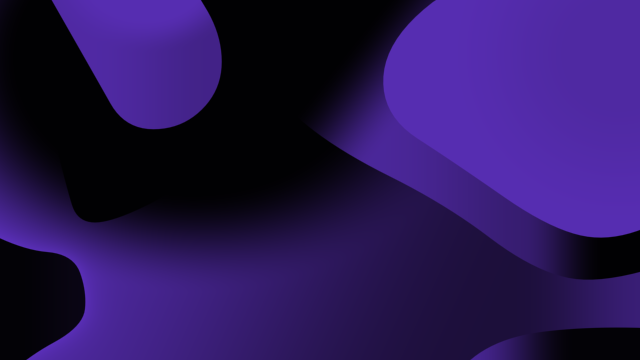
Give the GLSL for this background, as a WebGL 2 fragment shader.

```glsl
#version 300 es
precision highp float;
// Layered violet blobs over a dark, softly lit backdrop.
// Each blob is a closed quadratic spline turned into a signed distance;
// its tone comes from smooth gradients and scales one violet hue.

uniform vec2 u_resolution;
out vec4 outColor;

const vec3 VIOLET = vec3(0.335, 0.173, 0.685);
const vec3 NIGHT = vec3(0.004, 0.003, 0.010);
const int CORNERS = 8;
const int STEPS = 10;

// Control polygons, in units of the canvas height
const vec2 CAPSULE[8] = vec2[8](
  vec2(0.023, 1.211), vec2(0.266, 0.785), vec2(0.347, 0.641), vec2(0.505, 0.641),
  vec2(0.616, 0.750), vec2(0.616, 0.907), vec2(0.521, 1.058), vec2(0.463, 1.278));
const vec2 SHADOW[8] = vec2[8](
  vec2(0.116, 1.139), vec2(0.130, 0.699), vec2(0.185, 0.479), vec2(0.215, 0.382),
  vec2(0.313, 0.382), vec2(0.521, 0.486), vec2(0.637, 0.653), vec2(0.637, 1.139));
const vec2 BAND[8] = vec2[8](
  vec2(0.926, 1.231), vec2(0.745, 0.745), vec2(0.926, 0.588), vec2(1.238, 0.433),
  vec2(1.481, 0.248), vec2(1.678, 0.208), vec2(2.037, 0.329), vec2(2.130, 1.231));
const vec2 FRONT[8] = vec2[8](
  vec2(1.331, 1.093), vec2(1.072, 0.894), vec2(1.058, 0.681), vec2(1.262, 0.549),
  vec2(1.539, 0.356), vec2(1.725, 0.329), vec2(1.944, 0.444), vec2(2.083, 1.139));
const vec2 LEFT_HILL[8] = vec2[8](
  vec2(-0.139, 0.410), vec2(0.058, 0.306), vec2(0.204, 0.294), vec2(0.241, 0.190),
  vec2(0.231, 0.093), vec2(0.069, 0.005), vec2(-0.046, -0.111), vec2(-0.278, 0.074));
const vec2 RIGHT_HILL[8] = vec2[8](
  vec2(1.250, -0.042), vec2(1.389, 0.063), vec2(1.620, 0.093), vec2(1.921, 0.086),
  vec2(2.199, -0.019), vec2(2.083, -0.204), vec2(1.620, -0.204), vec2(1.296, -0.157));

vec2 bezier(vec2 a, vec2 b, vec2 c, float t) {
  return mix(mix(a, b, t), mix(b, c, t), t);
}

// Signed distance to the closed spline, negative inside
float blob(vec2 p, vec2 corner[8]) {
  float nearest = 1e3;
  float side = 1.0;
  for (int i = 0; i < CORNERS; i++) {
    vec2 mid = corner[(i + 1) % CORNERS];
    vec2 start = 0.5 * (corner[i] + mid);
    vec2 end = 0.5 * (mid + corner[(i + 2) % CORNERS]);
    vec2 a = start;
    for (int k = 1; k <= STEPS; k++) {
      vec2 b = bezier(start, mid, end, float(k) / float(STEPS));
      vec2 e = b - a;
      vec2 w = p - a;
      vec2 gap = w - e * clamp(dot(w, e) / dot(e, e), 0.0, 1.0);
      nearest = min(nearest, dot(gap, gap));
      // Flip the sign at every edge crossed by a horizontal ray
      bool spans = (a.y > p.y) != (b.y > p.y);
      if (spans && w.x < e.x * w.y / e.y) side = -side;
      a = b;
    }
  }
  return side * sqrt(nearest);
}

// Paint a tone where the distance is negative, with a smooth edge
float layer(float below, float tone, float dist, float pixel) {
  return mix(tone, below, smoothstep(-pixel, pixel, dist));
}

float backdropTone(vec2 p) {
  float light = smoothstep(0.78, 1.38, length((p - vec2(0.532, 0.838)) / vec2(0.613, 0.475)));
  float slant = p.x + 0.45 * (0.26 - p.y);
  float level = mix(0.88, 0.32, smoothstep(0.14, 1.43, slant));
  return light * (level + 0.34 * smoothstep(1.43, 1.80, p.x));
}

float bandTone(vec2 p) {
  float fade = smoothstep(-0.07, 0.18, dot(p - vec2(0.891, 0.664), vec2(0.78, -0.62)));
  float level = mix(0.86, 0.62, smoothstep(1.05, 1.5, p.x));
  return fade * level * (1.0 - smoothstep(1.45, 1.68, p.x));
}

float capsuleTone(vec2 p) {
  float cap = 1.0 - smoothstep(0.13, 0.23, length((p - vec2(0.41, 1.08)) * vec2(0.8, 1.0)));
  float body = mix(0.92, 0.76, smoothstep(0.25, 0.60, p.x));
  return mix(body, 1.0, cap);
}

float frontTone(vec2 p) {
  return 1.0 - 0.09 * (1.0 - smoothstep(0.1, 0.5, length(p - vec2(1.72, 0.85))));
}

void main() {
  vec2 p = gl_FragCoord.xy / u_resolution.y;
  float pixel = 0.8 / u_resolution.y;

  // Backdrop with a glow hugging the left hill
  float hill = blob(p, LEFT_HILL);
  float tone = backdropTone(p) + 0.17 * exp(-max(hill, 0.0) / 0.035);

  // Blobs from back to front
  tone = layer(tone, bandTone(p), blob(p, BAND), pixel);
  tone = layer(tone, 0.005, blob(p, SHADOW), pixel);
  tone = layer(tone, capsuleTone(p), blob(p, CAPSULE), pixel);
  tone = layer(tone, frontTone(p), blob(p, FRONT), pixel);
  tone = layer(tone, 0.02 + 0.08 * smoothstep(0.05, 0.24, p.x), hill, pixel);
  float rightTone = 0.8 * (1.0 - smoothstep(1.30, 1.60, p.x)) + 0.02;
  tone = layer(tone, rightTone, blob(p, RIGHT_HILL), pixel);

  outColor = vec4(NIGHT + VIOLET * tone, 1.0);
}
```
